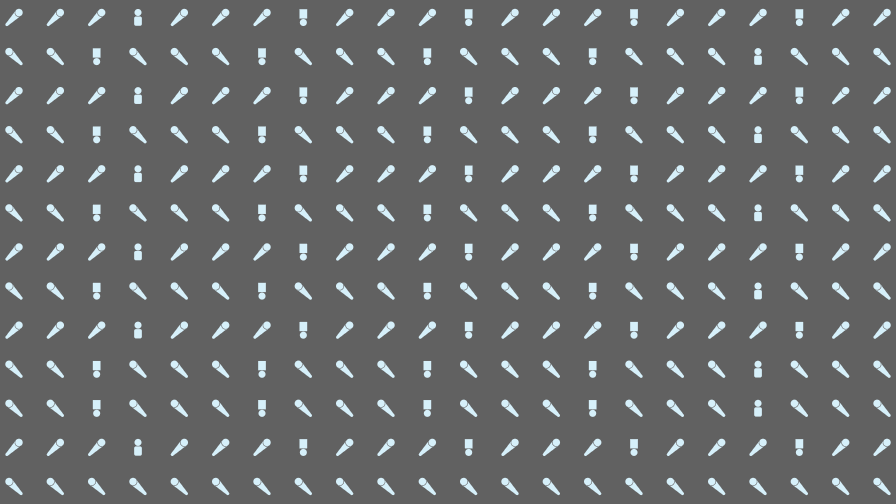
Give the GLSL for this pattern, as a WebGL 1 fragment shader.

```glsl
precision highp float;

// Rows of small pale microphones leaning alternately right and left on grey,
// with a block-and-ball figure every fourth column. Each grid cell picks its
// glyph from its row and column, then draws it with distance functions.

uniform vec2 u_resolution;

float circle(vec2 p, float radius) {
    return length(p) - radius;
}

float roundedBox(vec2 p, vec2 halfSize, float corner) {
    vec2 q = abs(p) - halfSize + corner;
    return length(max(q, 0.0)) + min(max(q.x, q.y), 0.0) - corner;
}

// Bar along x whose radius grows from start to end.
float taperedBar(vec2 p, float start, float end, float startRadius, float endRadius) {
    float t = clamp((p.x - start) / (end - start), 0.0, 1.0);
    return length(p - vec2(mix(start, end, t), 0.0)) - mix(startRadius, endRadius, t);
}

float coverage(float dist, float pixel) {
    return clamp(0.5 - dist / pixel, 0.0, 1.0);
}

// Ball head and tapered handle, parted by a thin curved seam.
float microphone(vec2 p, float pixel) {
    vec2 axis = vec2(p.x + p.y, p.y - p.x) * 0.70711;
    float head = circle(axis - vec2(6.0, 0.0), 3.2);
    float handle = max(taperedBar(axis, -8.6, 4.0, 1.3, 3.0), 0.5 - head);
    return coverage(head, pixel) + coverage(handle, pixel);
}

// Ball below a block, parted by a narrow gap.
float figure(vec2 p, float corner, float pixel) {
    float ball = circle(p - vec2(0.0, -4.3), 3.0);
    float block = roundedBox(p - vec2(0.0, 3.1), vec2(3.3, 4.0), corner);
    return coverage(ball, pixel) + coverage(block, pixel);
}

void main() {
    // The canvas is 432 units tall; rows count downward from the top.
    float pixel = 432.0 / u_resolution.y;
    vec2 p = gl_FragCoord.xy * pixel;
    vec2 pitch = vec2(35.43, 33.5);
    vec2 grid = vec2(p.x - 12.0, 417.0 - p.y) / pitch;
    vec2 cell = floor(grid + 0.5);
    vec2 local = (grid - cell) * pitch * vec2(1.0, -1.0);

    // Lean alternates by row, with one repeated row near the bottom.
    float parity = mod(cell.y, 2.0);
    bool leansRight = cell.y < 9.5 ? parity < 0.5 : parity > 0.5;

    // Figures take every fourth column, except in the last row.
    float figureColumn = leansRight ? 3.0 : 2.0;
    bool isFigure = abs(mod(cell.x, 4.0) - figureColumn) < 0.5 && cell.y < 11.5;

    // One figure in each row stands upright, with rounded shoulders.
    bool isUpright = abs(cell.x - (leansRight ? 3.0 : 18.0)) < 0.5;

    float ink;
    if (isFigure) {
        if (isUpright) local.y = -local.y;
        ink = figure(local, isUpright ? 1.6 : 0.4, pixel);
    } else {
        if (!leansRight) local.x = -local.x;
        ink = microphone(local, pixel);
    }

    vec3 grey = vec3(0.38);
    vec3 paleBlue = vec3(0.84, 0.94, 0.98);
    gl_FragColor = vec4(mix(grey, paleBlue, min(ink, 1.0)), 1.0);
}
```
